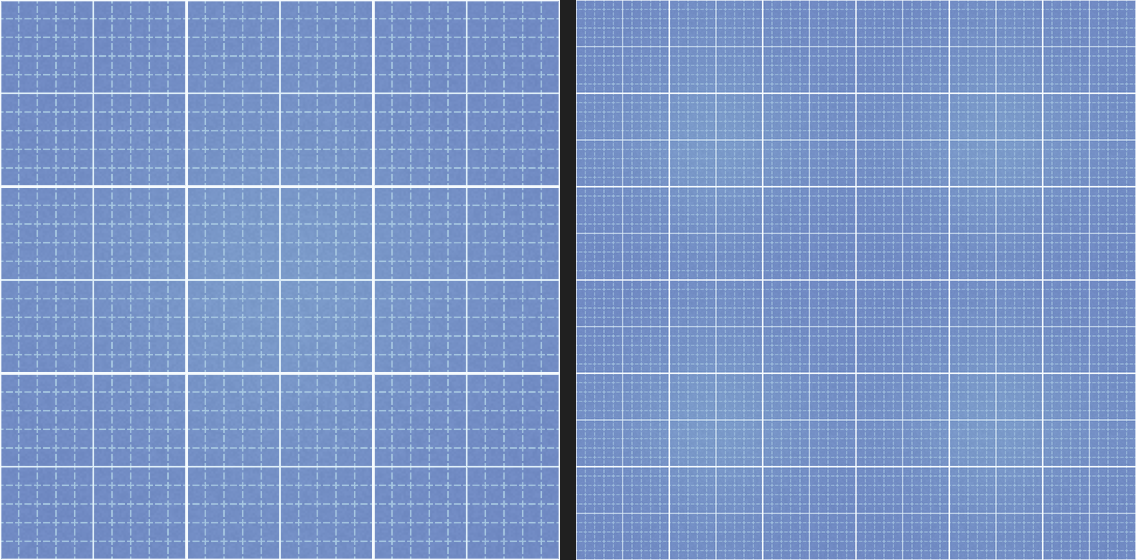
Left, the tile; right, the same tile 2 across and 2 down.
This pattern is drawn by a Shadertoy shader. Its source:

```glsl
const float BOLD_CELLS = 3.0;
const float MEDIUM_CELLS = 6.0;
const float FINE_CELLS = 30.0;
const float FINE_PER_MEDIUM = 5.0;
const float DASHES = 60.0;

const float BOLD_WIDTH = 0.0050;
const float MEDIUM_WIDTH = 0.0030;
const float FINE_WIDTH = 0.0028;
const float DASH_DUTY = 0.76;
const float DASH_FADE = 0.22;
const float MIN_SOFTNESS = 0.0015;

const vec3 PAPER_EDGE = vec3(0.440, 0.540, 0.765);
const vec3 PAPER_GLOW = vec3(0.482, 0.605, 0.790);
const vec3 FINE_COLOR = vec3(0.655, 0.785, 0.885);
const vec3 MEDIUM_COLOR = vec3(0.88, 0.94, 0.975);
const vec3 BOLD_COLOR = vec3(0.965, 0.985, 0.995);

const float GRAIN_CELLS = 256.0;
const float GRAIN_AMOUNT = 0.028;
const float MOTTLE_CELLS = 48.0;
const float MOTTLE_AMOUNT = 0.010;
const float TAU = 6.28319;

float hash(vec2 p) {
    return fract(sin(dot(p, vec2(127.1, 311.7))) * 43758.55);
}

// Value noise that wraps after a whole number of cells
float wrappedNoise(vec2 uv, float cells) {
    vec2 p = uv * cells;
    vec2 i = floor(p);
    vec2 f = fract(p);
    f = f * f * (3.0 - 2.0 * f);
    vec2 a = mod(i, cells);
    vec2 b = mod(i + 1.0, cells);
    return mix(mix(hash(a), hash(vec2(b.x, a.y)), f.x),
               mix(hash(vec2(a.x, b.y)), hash(b), f.x), f.y);
}

// Distance to the nearest of the evenly spaced marks, in canvas units
float markDistance(float x, float cells) {
    return abs(fract(x * cells + 0.5) - 0.5) / cells;
}

float band(float dist, float width, float softness) {
    return 1.0 - smoothstep(-0.5, 0.5, (dist - 0.5 * width) / softness);
}

float solidGrid(vec2 uv, float cells, float width, vec2 softness) {
    return max(band(markDistance(uv.x, cells), width, softness.x),
               band(markDistance(uv.y, cells), width, softness.y));
}

// Dashes centred on the crossings and halfway between them
float dashedLines(float across, float along, vec2 softness, float seed) {
    float lineId = mod(floor(across * FINE_CELLS + 0.5), FINE_CELLS);
    float dashId = mod(floor(along * DASHES + 0.5), DASHES);
    float line = band(markDistance(across, FINE_CELLS), FINE_WIDTH, softness.x);
    float dash = band(markDistance(along, DASHES), DASH_DUTY / DASHES, softness.y);
    float isFine = step(0.5, mod(lineId, FINE_PER_MEDIUM));
    float strength = 1.0 - DASH_FADE * hash(vec2(lineId + seed, dashId));
    return line * dash * isFine * strength;
}

vec3 paper(vec2 uv) {
    vec2 wave = 0.5 - 0.5 * cos(TAU * uv);
    float glow = 0.5 * (wave.x + wave.y);
    vec3 color = mix(PAPER_EDGE, PAPER_GLOW, glow * glow);
    color += GRAIN_AMOUNT * (wrappedNoise(uv, GRAIN_CELLS) - 0.5);
    return color + MOTTLE_AMOUNT * (wrappedNoise(uv, MOTTLE_CELLS) - 0.5);
}

void mainImage(out vec4 fragColor, in vec2 fragCoord) {
    vec2 uv = fragCoord / iResolution.xy;
    vec2 softness = max(1.0 / iResolution.xy, vec2(MIN_SOFTNESS));

    // Layers from the paper up to the boldest rules
    float fine = max(dashedLines(uv.x, uv.y, softness, 0.0),
                     dashedLines(uv.y, uv.x, softness.yx, FINE_CELLS));
    float medium = solidGrid(uv, MEDIUM_CELLS, MEDIUM_WIDTH, softness);
    float bold = solidGrid(uv, BOLD_CELLS, BOLD_WIDTH, softness);

    vec3 color = paper(uv);
    color = mix(color, FINE_COLOR, fine);
    color = mix(color, MEDIUM_COLOR, medium);
    color = mix(color, BOLD_COLOR, bold);
    fragColor = vec4(color, 1.0);
}
```
